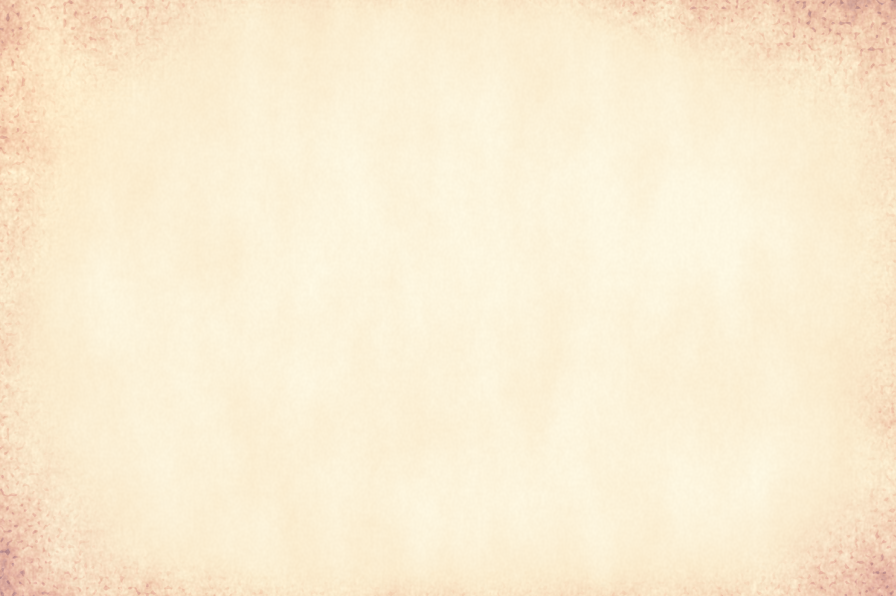
This texture is drawn by a Shadertoy shader. Its source:

```glsl
// Aged cream paper with peach and rose wear gathering at its borders and corners.
// A wear field is built from edge falloffs, soft blots and gradient noise,
// then passed through a colour ramp with fine fibre grain on top.

vec2 gradientAt(vec2 cell) {
    vec3 h = fract(cell.xyx * vec3(0.1031, 0.1030, 0.0973));
    h += dot(h, h.yzx + 33.33);
    float angle = 6.2832 * fract((h.x + h.y) * h.z);
    return vec2(cos(angle), sin(angle));
}

// Gradient noise, about -0.7 to 0.7
float noise(vec2 p) {
    vec2 i = floor(p), f = p - i;
    vec2 u = f * f * f * (f * (f * 6.0 - 15.0) + 10.0);
    vec2 o = vec2(0.0, 1.0);
    return mix(
        mix(dot(gradientAt(i), f), dot(gradientAt(i + o.yx), f - o.yx), u.x),
        mix(dot(gradientAt(i + o), f - o), dot(gradientAt(i + 1.0), f - 1.0), u.x),
        u.y);
}

float fbm(vec2 p, int octaves) {
    float sum = 0.0, gain = 0.6;
    for (int i = 0; i < octaves; i++) {
        sum += gain * noise(p);
        p = mat2(1.6, 1.2, -1.2, 1.6) * p + 17.3;
        gain *= 0.62;
    }
    return sum;
}

// Soft elliptical stain
float blot(vec2 uv, vec2 centre, vec2 radius) {
    vec2 d = (uv - centre) / radius;
    return exp(-dot(d, d));
}

vec3 paperRamp(float wear) {
    float k = wear * 4.0;
    vec3 c = mix(vec3(0.992, 0.960, 0.870), vec3(0.984, 0.922, 0.803), clamp(k, -0.2, 1.0));
    c = mix(c, vec3(0.970, 0.870, 0.750), clamp(k - 1.0, 0.0, 1.0));
    c = mix(c, vec3(0.950, 0.805, 0.690), clamp(k - 2.0, 0.0, 1.0));
    c = mix(c, vec3(0.905, 0.710, 0.625), clamp(k - 3.0, 0.0, 1.0));
    return mix(c, vec3(0.700, 0.530, 0.530), clamp((k - 4.0) * 0.5, 0.0, 1.0));
}

void mainImage(out vec4 fragColor, in vec2 fragCoord) {
    vec2 uv = fragCoord / iResolution.xy;
    vec2 p = uv * vec2(1.506, 1.0);
    vec2 c = uv * 2.0 - 1.0;

    // Broad vignette and narrow border falloffs
    vec2 c2 = c * c, c4 = c2 * c2;
    float wear = 0.02 + 0.05 * (c2.x + c2.y) + 0.20 * c4.x + 0.13 * c4.y;
    wear += 0.22 * exp(-uv.x / 0.04) + 0.13 * exp((uv.x - 1.0) / 0.04);
    wear += 0.19 * exp(-uv.y / 0.035) + 0.12 * exp((uv.y - 1.0) / 0.03);

    // Worn corners and stained stretches of the border
    float stain = 0.27 * blot(uv, vec2(0.10, 0.97), vec2(0.11, 0.12));
    stain += 0.14 * blot(uv, vec2(0.01, 0.75), vec2(0.07, 0.22));
    stain += 0.36 * blot(uv, vec2(0.74, 1.02), vec2(0.07, 0.08));
    stain += 0.30 * blot(uv, vec2(0.90, 0.97), vec2(0.12, 0.13));
    stain += 0.42 * blot(uv, vec2(0.96, 1.01), vec2(0.07, 0.06));
    stain += 0.24 * blot(uv, vec2(0.02, 0.07), vec2(0.09, 0.14));
    stain += 0.16 * blot(uv, vec2(0.17, 0.00), vec2(0.09, 0.05));
    stain += 0.26 * blot(uv, vec2(0.98, 0.02), vec2(0.09, 0.10));
    stain += 0.12 * blot(uv, vec2(0.99, 0.31), vec2(0.03, 0.05));
    wear += stain;

    // Pale and warm areas inside the sheet
    wear += 0.07 * blot(uv, vec2(0.575, 0.55), vec2(0.03, 0.30));
    wear += 0.09 * blot(uv, vec2(0.38, 0.26), vec2(0.15, 0.07));
    wear += 0.07 * blot(uv, vec2(0.22, 0.70), vec2(0.09, 0.18));
    wear += 0.06 * blot(uv, vec2(0.75, 0.33), vec2(0.09, 0.07));
    wear -= 0.10 * blot(uv, vec2(0.77, 0.62), vec2(0.10, 0.11));
    wear -= 0.09 * blot(uv, vec2(0.10, 0.47), vec2(0.08, 0.12));
    wear -= 0.11 * blot(uv, vec2(0.85, 0.20), vec2(0.09, 0.08));
    wear -= 0.24 * blot(uv, vec2(0.05, 0.94), vec2(0.03, 0.10));

    // Mottling: faint in the middle, ragged and speckled where worn
    float border = smoothstep(0.14, 0.60, wear);
    wear += 0.20 * fbm(p * vec2(7.0, 4.5) + 4.7, 5);
    wear += 0.08 * noise(p * vec2(20.0, 5.0) + 31.0);
    wear += 0.05 * fbm(p * 45.0 + 12.0, 3);
    wear += border * 0.50 * fbm(p * 11.0 + 8.3, 5);
    wear += border * 0.46 * fbm(p * 70.0 + 2.1, 3);
    wear += border * 0.35 * smoothstep(0.15, 0.45, noise(p * 115.0));

    vec3 colour = paperRamp(wear);

    // Orange tint in the upper left, rose tint in the lower corners
    float orange = blot(uv, vec2(0.03, 0.83), vec2(0.10, 0.20));
    float rose = blot(uv, vec2(0.0), vec2(0.12, 0.20)) + blot(uv, vec2(1.0, 0.0), vec2(0.12, 0.15));
    colour += 0.015 * orange * vec3(0.8, 0.0, -1.0) + 0.015 * rose * vec3(-0.5, -1.0, 0.3);

    // Paper fibre grain
    float grain = noise(p * vec2(205.0, 170.0) + 0.37) + 0.6 * noise(p * vec2(110.0, 60.0) + 9.0);
    colour += grain * (0.014 + 0.045 * border) * vec3(0.7, 1.0, 1.1);

    fragColor = vec4(clamp(colour, 0.0, 1.0), 1.0);
}
```
